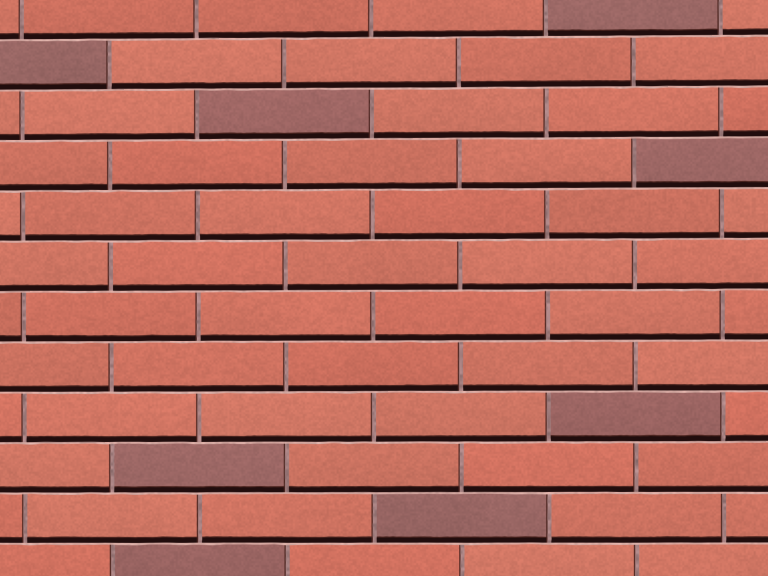
This texture is drawn by a WebGL 2 fragment shader. Its source:

```glsl
#version 300 es
precision highp float;
// Running-bond wall of long red bricks with a few mauve ones. Each course is
// layered from bands: brick face, deep shadow below, mortar joint, pale lip.
// Value noise adds grain, worn edges and tone changes between bricks.
uniform vec2 u_resolution;
out vec4 outColor;

// Sizes are fractions of the canvas height.
const vec2 PITCH = vec2(0.3033, 0.0878);
const vec2 ORIGIN = vec2(0.0373, -0.0227);
const float ROW_DRIFT = 0.0006;
const float SHADOW_TOP = 0.0772;
const float JOINT_HALF = 0.0042;

const vec3 RED = vec3(0.81, 0.45, 0.38);
const vec3 MAUVE = vec3(0.61, 0.40, 0.39);
const vec3 SHADOW = vec3(0.13, 0.05, 0.05);
const vec3 UMBER = vec3(0.29, 0.14, 0.12);
const vec3 MORTAR = vec3(0.63, 0.49, 0.49);
const vec3 LIP = vec3(0.84, 0.67, 0.64);

float hash(vec2 p) {
  vec3 q = fract(p.xyx * 0.1031);
  q += dot(q, q.yzx + 33.33);
  return fract((q.x + q.y) * q.z);
}

float noise(vec2 p) {
  vec2 i = floor(p), f = fract(p);
  f = f * f * (3.0 - 2.0 * f);
  float low = mix(hash(i), hash(i + vec2(1, 0)), f.x);
  float high = mix(hash(i + vec2(0, 1)), hash(i + vec2(1, 1)), f.x);
  return mix(low, high, f.y);
}

// Smooth-edged mask of the interval from a to b.
float band(float x, float a, float b, float blur) {
  return smoothstep(a - blur, a + blur, x) * (1.0 - smoothstep(b - blur, b + blur, x));
}

// Signed distance from the nearest whole repeat.
float toNearest(float cells, float pitch) {
  return (fract(cells + 0.5) - 0.5) * pitch;
}

// One mauve brick per course, advancing by a growing stride; the middle is plain.
float isMauve(vec2 cell) {
  float column = floor(5.0 * fract(0.87 + 0.302 * cell.y + 0.009 * cell.y * cell.y)) - 1.0;
  float plain = step(abs(cell.y - 5.5), 2.0);
  return (1.0 - plain) * step(abs(cell.x - column), 0.5);
}

vec3 brickFace(vec2 cell, vec2 p, float depth) {
  vec3 color = mix(RED, MAUVE, isMauve(cell));
  color *= 1.0 + 0.05 * (hash(cell + 17.0) - 0.5);
  color.gb *= 1.0 + 0.06 * (hash(cell + 41.0) - 0.5);
  float grain = noise(p * 290.0) + 0.6 * noise(p * vec2(110.0, 150.0)) - 0.8;
  float cloud = noise(p * 9.0) - 0.5;
  color *= 1.0 + 0.075 * grain + 0.03 * cloud;
  return color * (1.015 - 0.04 * depth);
}

void main() {
  float blur = 0.75 / u_resolution.y;
  vec2 p = gl_FragCoord.xy / u_resolution.y;
  p.y = 1.0 - p.y;

  // Courses climb slightly to the right near the top.
  float level = p.y + (p.x - 0.667) * 0.0065 * (1.0 - p.y);
  float courses = (level - ORIGIN.y) / PITCH.y;
  float row = floor(courses);
  float shift = ORIGIN.x + row * ROW_DRIFT + mod(row, 2.0) * 0.5 * PITCH.x;
  float bricks = (p.x - shift) / PITCH.x;
  vec2 cell = vec2(floor(bricks), row);
  cell.x = floor(bricks);

  float down = fract(courses) * PITCH.y;
  float side = toNearest(bricks, PITCH.x);
  float seam = toNearest(courses, PITCH.y);
  float wear = noise(p * vec2(38.0, 60.0)) - 0.5;
  float chips = noise(p * 170.0) - 0.5;

  vec3 color = brickFace(cell, p, down / SHADOW_TOP);

  // Shadow under the brick, softened by a brown rim.
  float edge = SHADOW_TOP + 0.0010 * wear + 0.0006 * chips;
  color = mix(color, UMBER, band(down, edge - 0.0009, 1.0, blur));
  color = mix(color, SHADOW, band(down, edge + 0.0011, 1.0, blur));

  // Upright joint with a dark left side and speckled mortar.
  float ragged = 0.0007 * chips;
  color = mix(color, UMBER, 0.9 * band(side, -JOINT_HALF - 0.0008, 0.0, blur));
  vec3 mortar = MORTAR * (1.0 + 0.28 * chips + 0.12 * wear);
  float joint = band(side, -JOINT_HALF + 0.0014 + ragged, JOINT_HALF + ragged, blur);
  color = mix(color, mortar, joint);

  // Pale lip along the top of each course, thinner where worn.
  float lipEnd = 0.0027 + 0.0018 * wear;
  float lip = band(seam, -0.0010 + 0.0010 * wear, lipEnd, blur);
  color = mix(color, LIP * (1.0 + 0.14 * chips), lip * (0.92 + 0.3 * wear));

  outColor = vec4(clamp(color, 0.0, 1.0), 1.0);
}
```
